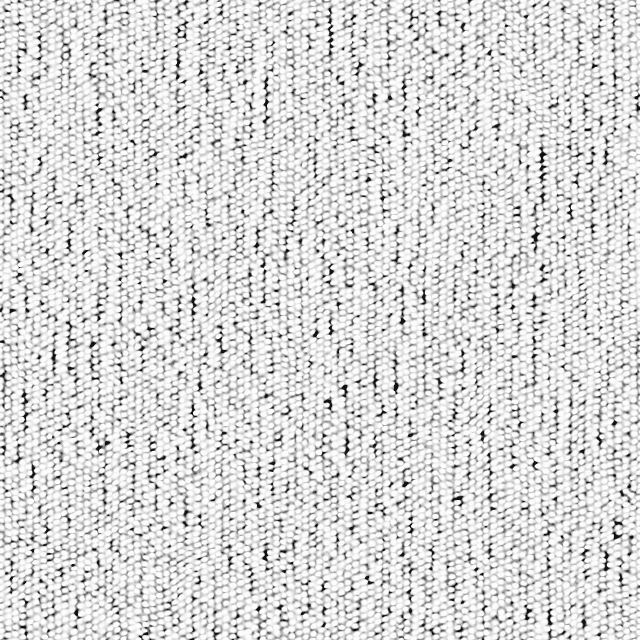
Give the GLSL for this texture, as a WebGL 2 fragment shader.

```glsl
#version 300 es
precision highp float;
// Bleached coarse canvas: a slanted lattice of pale oval thread beads with
// dark pores between them. Each pixel finds its nearest bead; the distance
// gives the pore depth, and stretched noise inks the pores in short streaks.

#define THREADS vec2(88.0, 94.0) // beads across and up the canvas
#define SLANT 0.45               // rise of the bead rows per column
#define JITTER 0.26              // irregularity of bead positions
#define OVAL vec2(0.87, 1.09)    // bead metric along and across the rows
#define BEAD_EDGE 0.27           // distance where the shading starts
#define PORE_CORE 0.63           // distance of full depth
#define INK 0.34                 // typical pore darkness
#define STREAK 1.5               // contrast of vertical streaks
#define BLOTCH 1.6               // contrast from pore to pore
#define GRAIN 1.9                // contrast of fine fibres
#define KNOT 0.8                 // extra ink in rare knots
#define DARKEST 0.93             // limit of darkness

uniform vec2 u_resolution;
out vec4 fragColor;

float hash(vec2 p) {
    return fract(sin(dot(p, vec2(127.1, 311.7))) * 43758.5453);
}

vec2 hash2(vec2 p) {
    return vec2(hash(p), hash(p + vec2(37.3, 91.7)));
}

float noise(vec2 p) {
    vec2 i = floor(p);
    vec2 f = fract(p);
    f = f * f * (3.0 - 2.0 * f);
    float low = mix(hash(i), hash(i + vec2(1.0, 0.0)), f.x);
    float high = mix(hash(i + vec2(0.0, 1.0)), hash(i + vec2(1.0, 1.0)), f.x);
    return mix(low, high, f.y);
}

// Noise centred on zero
float signedNoise(vec2 p) {
    return noise(p) - 0.5;
}

// Noise relative to its side neighbours, free of broad variation
float localNoise(vec2 p) {
    vec2 side = vec2(1.0, 0.0);
    return noise(p) - 0.5 * (noise(p - side) + noise(p + side));
}

// Distance to the nearest oval bead, in thread units
float beadDistance(vec2 q) {
    vec2 along = normalize(vec2(1.0, SLANT));
    vec2 across = vec2(-along.y, along.x);
    float nearest = 4.0;
    float baseColumn = floor(q.x + 0.5);
    for (int i = -1; i <= 1; i++) {
        float column = baseColumn + float(i);
        float lift = SLANT * column;
        float baseRow = floor(q.y - lift + 0.5);
        for (int j = -1; j <= 1; j++) {
            float row = baseRow + float(j);
            vec2 offset = (hash2(vec2(column, row)) - 0.5) * JITTER;
            vec2 delta = q - vec2(column, row + lift) - offset;
            vec2 oval = vec2(dot(delta, along), dot(delta, across)) * OVAL;
            nearest = min(nearest, length(oval));
        }
    }
    return nearest;
}

// Darkness multiplier of the pores, log-normal in character
float poreInk(vec2 q) {
    float streak = localNoise(vec2(q.x - 0.5, q.y * 0.24 + 13.0));
    float blotch = localNoise(q * vec2(1.1, 1.2) + 57.0);
    float grain = signedNoise(q * 2.6 + 21.0);
    float knot = smoothstep(0.86, 0.97, noise(q * 0.6 + 83.0));
    return INK * exp(STREAK * streak + BLOTCH * blotch + GRAIN * grain + KNOT * knot);
}

void main() {
    vec2 uv = gl_FragCoord.xy / u_resolution;
    vec2 q = uv * THREADS;

    // Slow wander of the threads
    vec2 wander = vec2(signedNoise(q * vec2(0.25, 0.1)),
                       signedNoise(q * vec2(0.22, 0.12) + 31.0));
    vec2 woven = q + wander * vec2(0.4, 1.2);

    // Frayed bead outlines
    float fray = 0.2 * signedNoise(q * 2.2 + 71.0);
    float depth = (beadDistance(woven) + fray - BEAD_EDGE) / (PORE_CORE - BEAD_EDGE);
    float pore = clamp(depth, 0.0, 1.2);

    // Shade with a faint fibre tone on the bead tops
    float fibre = 0.02 * noise(q * 3.1 + 43.0);
    float dark = min(pore * poreInk(woven) + fibre, DARKEST);
    fragColor = vec4(vec3(1.0 - dark), 1.0);
}
```
